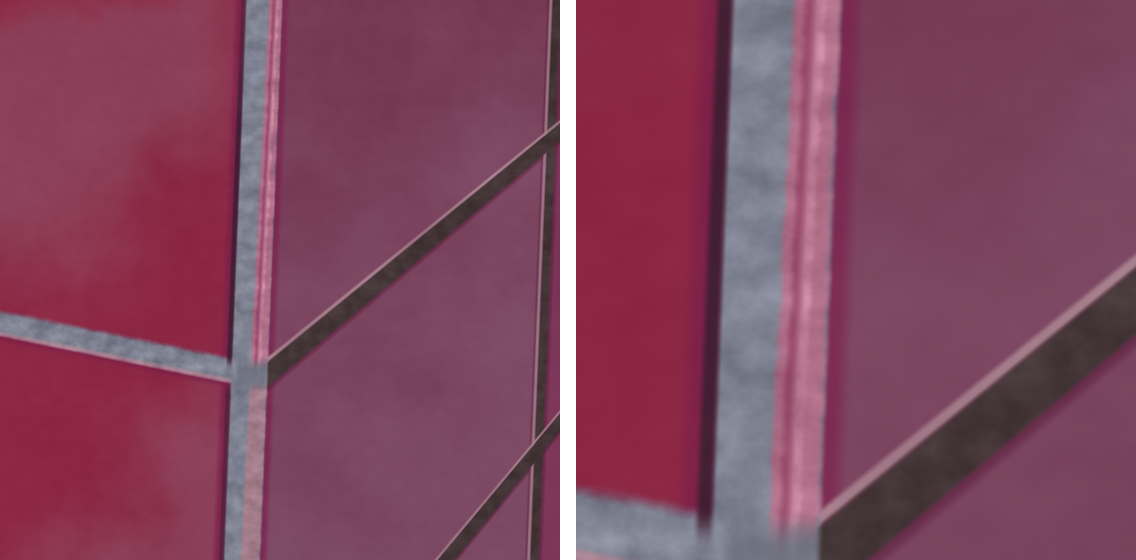
Left, the full canvas; right, a detail of the centre.
Reproduce this texture procedurally as a three.js fragment shader.

```glsl
varying vec2 vUv;

const vec3 RED_GLAZE = vec3(0.55, 0.155, 0.265);
const vec3 ROSE_GLAZE = vec3(0.55, 0.25, 0.35);
const vec3 PLUM_GLAZE = vec3(0.46, 0.22, 0.33);
const vec3 MAUVE_GLAZE = vec3(0.49, 0.29, 0.395);
const vec3 MAGENTA_RIM = vec3(0.48, 0.12, 0.29);
const vec3 PLUM_RIM = vec3(0.36, 0.12, 0.24);
const vec3 GREY_GROUT = vec3(0.49, 0.505, 0.565);
const vec3 DARK_GROUT = vec3(0.26, 0.205, 0.21);
const vec3 SHADOW = vec3(0.25, 0.12, 0.20);
const vec3 PINK_EDGE = vec3(0.68, 0.42, 0.52);
const vec3 PALE_EDGE = vec3(0.64, 0.49, 0.54);

vec2 gradientAt(vec2 cell) {
  float h = fract(sin(dot(cell, vec2(127.1, 311.7))) * 43758.5);
  return vec2(cos(6.2832 * h), sin(6.2832 * h));
}

float gradientNoise(vec2 p) {
  vec2 i = floor(p), f = fract(p);
  vec2 w = f * f * f * (f * (f * 6.0 - 15.0) + 10.0);
  vec2 e = vec2(1.0, 0.0);
  float low = mix(dot(gradientAt(i), f), dot(gradientAt(i + e), f - e), w.x);
  float high = mix(dot(gradientAt(i + e.yx), f - e.yx),
                   dot(gradientAt(i + 1.0), f - 1.0), w.x);
  return mix(low, high, w.y);
}

float fbm(vec2 p) {
  float sum = 0.0, amp = 0.6;
  for (int k = 0; k < 4; k++) {
    sum += amp * gradientNoise(p);
    p = p * 2.1 + 7.3;
    amp *= 0.5;
  }
  return sum;
}

float band(float x, float lo, float hi, float soft) {
  return smoothstep(lo - soft, lo + soft, x) * (1.0 - smoothstep(hi - soft, hi + soft, x));
}

// Signed offset from the nearest of evenly spaced joints
float jointOffset(float x, float first, float period) {
  return (fract((x - first) / period + 0.5) - 0.5) * period;
}

vec3 leftFace(vec2 p, float across, float mottle, float rough) {
  float height = p.y + 0.205 * p.x;
  float s = jointOffset(height, 0.4235, 0.75);
  float upper = step(0.4235, height);

  // Glaze drifts from rose to red
  float roseTop = smoothstep(-0.1, 0.22, p.y - 0.42 * p.x - 0.47 + 0.22 * mottle);
  roseTop *= 1.0 - smoothstep(0.9, 1.03, p.y - 0.15 * p.x + 0.15 * mottle);
  roseTop *= 1.0 - 0.5 * smoothstep(0.3, 0.4, across);
  float roseLow = smoothstep(-0.12, 0.18, p.x - 0.8 * p.y - 0.09 + 0.22 * mottle);
  vec3 col = mix(RED_GLAZE, ROSE_GLAZE, mix(roseLow, roseTop, upper));

  // Rims and grout
  col = mix(col, MAGENTA_RIM, 0.75 * band(across, 0.382, 0.42, 0.006));
  col = mix(col, MAGENTA_RIM, 0.6 * band(s, -0.031, 0.02, 0.005));
  col = mix(col, GREY_GROUT + 0.12 * rough, band(s, -0.020, 0.021 + 0.003 * rough, 0.006));
  float glint = 0.8 + 0.4 * rough;
  return mix(col, PALE_EDGE + 0.06, glint * band(s, -0.0235, -0.0155, 0.003));
}

vec3 rightFace(vec2 p, float across, float mottle, float rough) {
  // Rows fan out from a distant vanishing point
  float row = (1.887 - p.y) / (2.356 - p.x);
  float s = jointOffset(row, 0.828, 0.382);

  float lift = smoothstep(0.4, 1.15, row + 0.3 * mottle);
  vec3 col = mix(PLUM_GLAZE, MAUVE_GLAZE, lift);
  col = mix(col, MAGENTA_RIM, 0.45 * smoothstep(0.957, 0.962, across));
  col = mix(col, MAGENTA_RIM, 0.7 * band(across, 0.44, 0.475, 0.006));
  col = mix(col, PLUM_RIM, 0.6 * band(s, -0.012, 0.0165, 0.003));
  col = mix(col, PLUM_RIM, 0.55 * band(across, 0.938, 0.967, 0.003));

  // Upright joint, then the slanting ones
  vec3 grout = DARK_GROUT + 0.05 * rough;
  col = mix(col, grout, band(across, 0.946, 0.962, 0.0022));
  col = mix(col, PALE_EDGE, 0.85 * band(across, 0.9412, 0.9465, 0.002));
  float glint = 0.85 + 0.4 * mottle;
  col = mix(col, PALE_EDGE, glint * band(s, -0.0160, -0.0113, 0.0016));
  return mix(col, grout, band(s, -0.0112, 0.0122, 0.0018));
}

vec3 cornerJoint(vec3 col, vec2 p, float across, float rough) {
  float seam = 0.430 + 0.011 * p.y + 0.002 * rough;
  float crossing = band(p.y, 0.31, 0.35, 0.014);
  float above = smoothstep(0.32, 0.36, p.y);

  col = mix(col, GREY_GROUT + 0.1 * rough, band(across, 0.399, 0.464, 0.003));
  float shade = mix(0.6, 0.95, above) * (1.0 - 0.5 * smoothstep(0.75, 1.0, p.y));
  col = mix(col, SHADOW, shade * (1.0 - crossing) * band(across, 0.391, 0.400, 0.0028));

  // Chipped tile edge: dull lip, dark crease, bright rim
  vec3 edge = mix(PALE_EDGE, PINK_EDGE, above) + 0.09 * rough;
  float strip = band(across, seam, 0.463 + 0.003 * rough, 0.003);
  col = mix(col, edge, strip * (1.0 - 0.9 * crossing));
  float crease = band(across, seam + 0.006, seam + 0.011, 0.0025);
  col = mix(col, MAGENTA_RIM, 0.4 * above * crease);
  float rim = band(across, seam + 0.013, seam + 0.018, 0.002);
  col += 0.06 * above * rim * (1.0 + rough);
  return mix(col, GREY_GROUT * 0.85, 0.7 * crossing * band(across, 0.41, 0.463, 0.006));
}

void main() {
  vec2 p = vUv;
  float across = p.x - 0.04 * p.y;
  float mottle = fbm(p * 5.0 + 2.0);
  float rough = 1.4 * fbm(p * vec2(34.0, 42.0));

  vec3 left = leftFace(p, across, mottle, rough);
  vec3 right = rightFace(p, across, mottle, rough);
  vec3 col = mix(left, right, smoothstep(0.43, 0.434, across));
  col = cornerJoint(col, p, across, rough);

  // Faint surface grain
  col += 0.03 * mottle + 0.012 * rough;
  gl_FragColor = vec4(col, 1.0);
}
```
